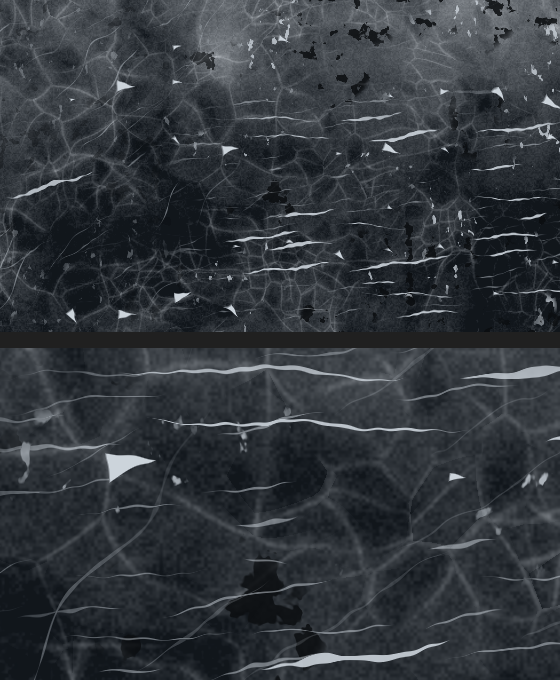
Top: the whole. Bottom: its middle third, enlarged.
Reproduce this texture procedurally as a Shadertoy shader.

```glsl
const vec3 COOL_TINT = vec3(-0.02, 0.0, 0.022);
const vec3 VEIN_WHITE = vec3(0.80, 0.83, 0.86);
const vec3 PIT_BLACK = vec3(0.04, 0.05, 0.06);

vec2 hash22(vec2 p) {
    vec3 a = fract(p.xyx * vec3(0.1031, 0.1030, 0.0973));
    a += dot(a, a.yzx + 33.33);
    return fract((a.xx + a.yz) * a.zy);
}

vec2 rotate(vec2 p, float angle) {
    float c = cos(angle), s = sin(angle);
    return vec2(c * p.x + s * p.y, c * p.y - s * p.x);
}

float valueNoise(vec2 p) {
    vec2 i = floor(p), f = fract(p);
    f = f * f * (3.0 - 2.0 * f);
    float low = mix(hash22(i).x, hash22(i + vec2(1, 0)).x, f.x);
    float high = mix(hash22(i + vec2(0, 1)).x, hash22(i + 1.0).x, f.x);
    return mix(low, high, f.y);
}

float fbm(vec2 p) {
    float sum = 0.0, gain = 0.533;
    for (int i = 0; i < 4; i++) {
        sum += gain * valueNoise(p);
        p = rotate(p, 0.6) * 2.03 + 17.3;
        gain *= 0.5;
    }
    return sum;
}

// Layered sines that bend straight features
vec2 sineWarp(vec2 p) {
    vec2 w = vec2(0.0);
    float gain = 1.0;
    for (int i = 0; i < 4; i++) {
        p = rotate(p, 0.67) * 1.78 + 1.3;
        w += gain * sin(p.yx + 1.5 * w);
        gain *= 0.6;
    }
    return w;
}

// Cellular noise: x = distance to the border, y = cell value
vec2 cellular(vec2 p) {
    vec2 base = floor(p), nearest = vec2(9.0), second = vec2(9.0);
    float value = 0.0;
    for (int j = -1; j <= 1; j++)
    for (int i = -1; i <= 1; i++) {
        vec2 id = base + vec2(i, j), r = hash22(id), d = id + r - p;
        if (dot(d, d) < dot(nearest, nearest)) {
            second = nearest;
            nearest = d;
            value = fract(r.x * 7.0 + r.y * 5.0);
        } else if (dot(d, d) < dot(second, second)) second = d;
    }
    return vec2(dot(0.5 * (nearest + second), normalize(second - nearest)), value);
}

float streak(vec2 q, float halfLength, float width, float pixel) {
    float t = q.x / halfLength;
    float w = width * max(0.0, 1.0 - t * t);
    return clamp((w - abs(q.y)) / pixel + 0.5, 0.0, 1.0) * min(1.0, 2.0 * w / pixel);
}

// Scattered tapered veins sharing one direction
float streakField(vec2 p, float angle, vec2 cell, float density, float width, float pixel, float seed) {
    p = rotate(p, angle);
    vec2 base = floor(p / cell);
    float cover = 0.0;
    for (int j = -1; j <= 1; j++)
    for (int i = -1; i <= 1; i++) {
        vec2 id = base + vec2(i, j);
        vec2 place = hash22(id + seed), trait = hash22(id + seed + 41.7);
        vec2 q = rotate(p - (id + 0.2 + 0.6 * place) * cell, 0.24 * (trait.y - 0.5));
        float size = fract(trait.x * 13.0 + place.y);
        float vein = streak(q, cell.x * mix(0.12, 0.5, size), width * mix(0.3, 1.0, trait.y), pixel);
        cover = max(cover, vein * step(trait.x, density));
    }
    return cover;
}

// Sparse stretched triangles
float shardField(vec2 p, float cell, float density, float pixel) {
    vec2 id = floor(p / cell), r = hash22(id + 5.0), s = hash22(id + 83.0);
    vec2 q = rotate(p - (id + 0.3 + 0.4 * r) * cell, 2.2 + 1.4 * s.x) * vec2(0.45, 1.0);
    float a = atan(q.y, q.x), third = 2.0944;
    float d = cos(floor(0.5 + a / third) * third - a) * length(q);
    float radius = cell * mix(0.015, 0.055, s.y * s.y);
    return clamp((radius - d) / pixel + 0.5, 0.0, 1.0) * step(r.x, density);
}

float glow(vec2 p, vec2 center, vec2 radius) {
    vec2 d = (p - center) / radius;
    return exp(-dot(d, d));
}

void mainImage(out vec4 fragColor, in vec2 fragCoord) {
    float pixel = 1.0 / iResolution.y;
    vec2 p = fragCoord * pixel;
    vec2 bent = p + 0.028 * sineWarp(p * 4.0);
    vec2 ragged = p + 0.0035 * sineWarp(p * 22.0);
    float cloud = fbm(bent * 3.0 + 4.0), mottle = fbm(p * 16.0);

    // Broad light and shade
    float tone = 0.205 + 0.13 * smoothstep(0.4, 1.0, p.y) + 0.22 * (cloud - 0.5) + 0.12 * (mottle - 0.5);
    tone += 0.12 * glow(p, vec2(1.55, 1.0), vec2(0.45, 0.2)) + 0.13 * glow(p, vec2(0.67, 0.86), vec2(0.07, 0.1));
    tone -= 0.13 * glow(bent, vec2(0.38, 0.92), vec2(0.14, 0.13)) + 0.06 * glow(bent, vec2(0.36, 0.3), vec2(0.3, 0.25));
    tone -= 0.08 * smoothstep(1.41, 1.45, bent.x) * smoothstep(0.44, 0.38, bent.y);

    // Dark clasts and their pale web
    float scale = 3.6;
    for (int i = 0; i < 3; i++) {
        vec2 cellInfo = cellular(bent * scale + float(i) * 7.3);
        float border = cellInfo.x / scale;
        float broken = smoothstep(0.42, 0.68, fbm(p * 6.0 + float(i) * 9.1));
        tone -= 0.055 * smoothstep(0.55, 0.9, cellInfo.y) * smoothstep(0.0, 0.02, border);
        tone += broken * (0.10 * smoothstep(0.005, 0.0, border) + 0.03 * smoothstep(0.02, 0.0, border));
        scale *= 2.2;
    }

    // Fine grain
    tone += 0.08 * (valueNoise(p * 290.0) - 0.5) + 0.04 * (valueNoise(p * 130.0) - 0.5);
    vec3 color = vec3(max(tone, 0.085)) + COOL_TINT;

    // Black pits and white flecks in clusters
    float middle = smoothstep(0.45, 0.75, p.x);
    float pits = smoothstep(0.66, 0.70, fbm(ragged * 30.0)) * smoothstep(0.48, 0.6, fbm(p * 5.0 + 31.0));
    float flecks = smoothstep(0.71, 0.78, fbm(ragged * vec2(46.0, 30.0) + 63.0));
    flecks *= smoothstep(0.45, 0.62, fbm(p * 6.0 + 12.0)) * mix(0.3, 0.8, middle);
    color = mix(color, PIT_BLACK, 0.85 * pits * mix(0.4, 1.0, middle));

    // Diagonal veins at the left, level veins in the middle
    float wear = 0.35 + 1.1 * valueNoise(p * 55.0);
    float left = 1.0 - smoothstep(0.5, 0.85, p.x);
    float band = middle * smoothstep(0.78, 0.6, p.y);
    float steep = streakField(bent, 0.95, vec2(0.5, 0.08), 0.6, 0.0025 * wear, pixel, 3.0);
    float slanted = streakField(ragged, 0.5, vec2(0.26, 0.07), 0.5, 0.0018 * wear, pixel, 19.0);
    float level = streakField(ragged, 0.06, vec2(0.34, 0.055), 0.6, 0.0052 * wear, pixel, 57.0);
    float hair = streakField(ragged, 0.1, vec2(0.2, 0.035), 0.5, 0.0018 * wear, pixel, 71.0);
    float veins = max(0.45 * steep * left, 0.4 * slanted * mix(0.4, 1.0, left));
    veins = max(veins, max(0.9 * level * band, 0.5 * hair * max(band, 0.3)));
    veins = max(veins, 0.85 * streak(rotate(ragged - vec2(0.15, 0.44), 0.3), 0.14, 0.006 * wear, pixel));

    float shards = shardField(ragged, 0.16, mix(0.12, 0.5, band), pixel);
    color = mix(color, VEIN_WHITE, max(max(veins, flecks), shards));
    fragColor = vec4(color, 1.0);
}
```
